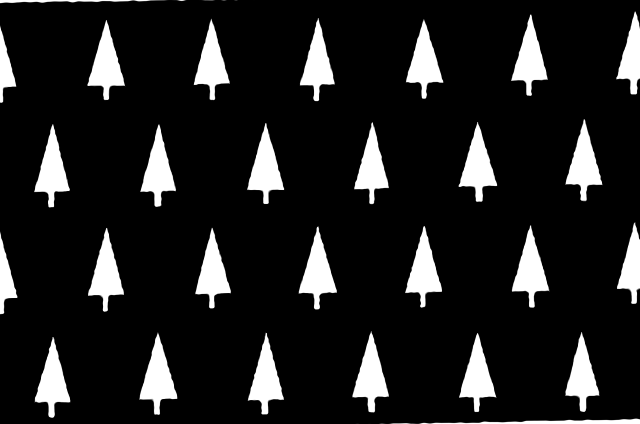
Give the GLSL for this pattern, as a WebGL 2 fragment shader.

```glsl
#version 300 es
precision highp float;

uniform vec2 u_resolution;
out vec4 fragColor;

const vec3 INK = vec3(0.0);
const vec3 PAPER = vec3(1.0);

// Layout, in units of the canvas height
const vec2 PITCH = vec2(0.25, 0.2475);
const float FIRST_BASE = 0.051;
const float CELL_BELOW = 0.045;
const float TILT = 0.0125;

// Tree proportions
const float CROWN_HEIGHT = 0.157;
const float CROWN_HALF = 0.0435;
const float TRUNK_LENGTH = 0.036;
const float TRUNK_HALF = 0.0068;

float hash(vec2 p) {
    vec3 q = fract(p.xyx * vec3(0.1031, 0.1030, 0.0973));
    q += dot(q, q.yzx + 33.33);
    return fract((q.x + q.y) * q.z);
}

// Signed random value per cell and channel
float vary(vec2 cell, float channel) {
    return 2.0 * hash(cell + channel * vec2(17.0, 31.0) + 50.0) - 1.0;
}

float noise(vec2 p) {
    vec2 i = floor(p);
    vec2 f = fract(p);
    f = f * f * (3.0 - 2.0 * f);
    float low = mix(hash(i), hash(i + vec2(1.0, 0.0)), f.x);
    float high = mix(hash(i + vec2(0.0, 1.0)), hash(i + 1.0), f.x);
    return mix(low, high, f.y);
}

float smoothUnion(float a, float b, float radius) {
    float h = max(radius - abs(a - b), 0.0) / radius;
    return min(a, b) - 0.25 * h * h * radius;
}

float crownDistance(vec2 p, float halfWidth, float height) {
    vec2 normal = normalize(vec2(height, halfWidth));
    float sides = dot(vec2(abs(p.x) - halfWidth, p.y), normal);
    float blunt = max(-p.y, p.y - height + 0.003);
    return max(max(sides, blunt), abs(p.x) - halfWidth + 0.001);
}

float roundBox(vec2 p, vec2 halfSize, float radius) {
    vec2 q = abs(p) - halfSize + radius;
    return length(max(q, 0.0)) + min(max(q.x, q.y), 0.0) - radius;
}

// One tree, its origin at the middle of the crown's base
float treeDistance(vec2 p, vec2 cell) {
    float halfWidth = CROWN_HALF * (1.0 + 0.05 * vary(cell, 1.0));
    float height = CROWN_HEIGHT * (1.0 + 0.025 * vary(cell, 2.0));
    float trunkHalf = TRUNK_HALF * (1.0 + 0.2 * vary(cell, 3.0));
    float trunkLength = TRUNK_LENGTH * (1.0 + 0.08 * vary(cell, 4.0));
    vec2 crownPoint = p;
    crownPoint.x -= 0.015 * vary(cell, 5.0) * p.y;
    crownPoint.y -= 0.02 * vary(cell, 6.0) * p.x;
    float crown = crownDistance(crownPoint, halfWidth, height);
    vec2 trunkCentre = vec2(0.003 * vary(cell, 7.0), 0.01 - 0.5 * trunkLength);
    vec2 trunkSize = vec2(trunkHalf, 0.5 * trunkLength + 0.01);
    trunkCentre.y = trunkSize.y - trunkLength;
    float trunk = roundBox(p - trunkCentre, trunkSize, 0.004);
    return smoothUnion(crown, trunk, 0.009);
}

// Staggered rows, rising slightly to the right
float forestDistance(vec2 p) {
    p.y -= FIRST_BASE + TILT * p.x;
    float row = floor((p.y + CELL_BELOW) / PITCH.y);
    float stagger = 0.5 * mod(row + 1.0, 2.0);
    float column = floor(p.x / PITCH.x - stagger + 0.5);
    vec2 cell = vec2(column, row);
    vec2 centre = vec2(column + stagger, row) * PITCH;
    centre += vec2(0.0025, 0.003) * vec2(vary(cell, 8.0), vary(cell, 9.0));
    return treeDistance(p - centre, cell);
}

// Bare paper at the upper left and lower right margins
float marginDistance(vec2 p, float aspect) {
    float fray = 0.003 * (noise(vec2(p.x * 70.0, 4.0)) - 0.5);
    float top = 1.0 - p.y - (0.0065 - 0.0135 * p.x + fray);
    float bottom = p.y - (0.0115 - 0.019 * (aspect - p.x) + fray);
    return min(top, bottom);
}

void main() {
    vec2 p = gl_FragCoord.xy / u_resolution.y;
    float aspect = u_resolution.x / u_resolution.y;
    float edge = 0.7 / u_resolution.y;

    // Rough cut edges
    float rough = 0.0024 * (noise(p * 130.0) - 0.5);
    float tree = forestDistance(p) + rough;
    float shape = min(tree, marginDistance(p, aspect));

    float coverage = 1.0 - smoothstep(-edge, edge, shape);
    fragColor = vec4(mix(INK, PAPER, coverage), 1.0);
}
```
